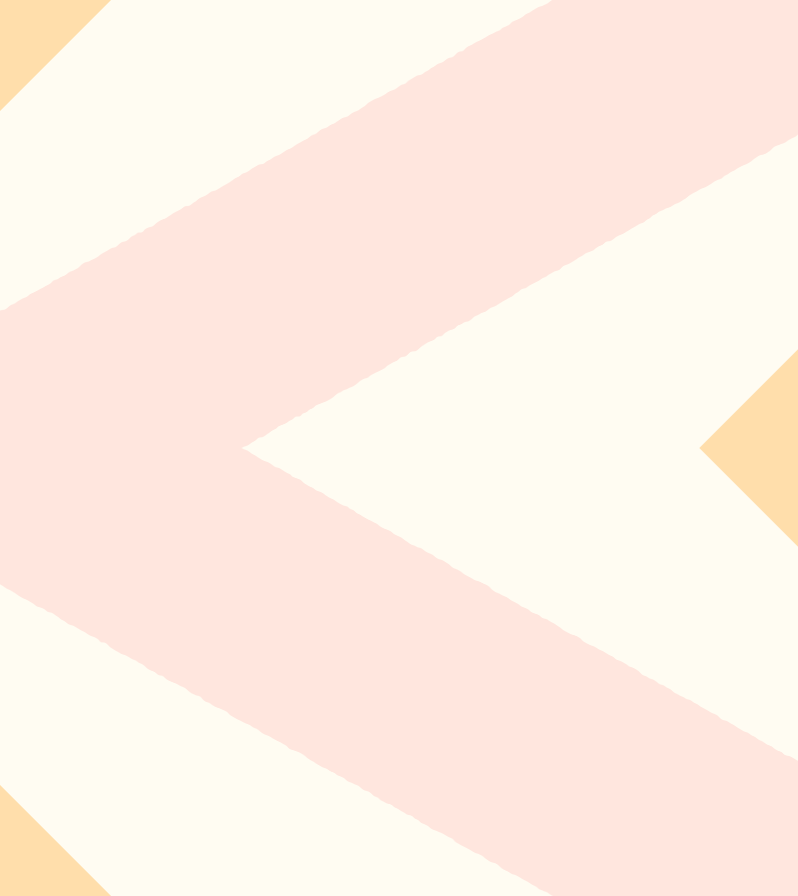
Reproduce this pattern procedurally as a Shadertoy shader.

```glsl
// Argyle lattice: cream rhombi in staggered rows, parted by wide pink bands,
// each holding a small amber diamond. One cell is folded by mod and abs, and
// fine value noise roughens the cream edges slightly.

const vec3 PINK  = vec3(1.00, 0.90, 0.87);
const vec3 CREAM = vec3(1.00, 0.99, 0.95);
const vec3 AMBER = vec3(1.00, 0.87, 0.67);

// Lengths are fractions of the canvas height.
const vec2  PERIOD       = vec2(1.856, 1.047);
const vec2  ANCHOR       = vec2(0.928, 0.500);   // centre of one rhombus
const vec2  RHOMBUS_HALF = vec2(0.658, 0.371);
const vec2  DIAMOND_HALF = vec2(0.1475);
const float ROUGHNESS    = 0.0022;
const float GRAIN        = 170.0;                // noise cells per height

float hash(vec2 cell) {
    vec3 h = fract(cell.xyx * vec3(0.1031, 0.1030, 0.0973));
    h += dot(h, h.yzx + 33.33);
    return fract((h.x + h.y) * h.z);
}

float valueNoise(vec2 p) {
    vec2 cell = floor(p), f = fract(p);
    f = f * f * (3.0 - 2.0 * f);
    float low  = mix(hash(cell), hash(cell + vec2(1, 0)), f.x);
    float high = mix(hash(cell + vec2(0, 1)), hash(cell + vec2(1, 1)), f.x);
    return mix(low, high, f.y);
}

// Signed distance to the edge line of a rhombus, in its first quadrant.
float rhombus(vec2 q, vec2 halfSize) {
    vec2 normal = 1.0 / halfSize;
    return (dot(q, normal) - 1.0) / length(normal);
}

float coverage(float dist, float pixel) {
    return 1.0 - smoothstep(-0.7 * pixel, 0.7 * pixel, dist);
}

void mainImage(out vec4 fragColor, in vec2 fragCoord) {
    float pixel = 1.0 / iResolution.y;
    vec2 p = fragCoord * pixel;

    // Fold into one quadrant; the staggered neighbour sits at its far corner.
    vec2 near = abs(mod(p - ANCHOR + 0.5 * PERIOD, PERIOD) - 0.5 * PERIOD);
    vec2 far = 0.5 * PERIOD - near;

    float cream = min(rhombus(near, RHOMBUS_HALF), rhombus(far, RHOMBUS_HALF));
    float amber = min(rhombus(near, DIAMOND_HALF), rhombus(far, DIAMOND_HALF));
    cream += ROUGHNESS * (valueNoise(p * GRAIN) - 0.5);

    vec3 color = mix(PINK, CREAM, coverage(cream, pixel));
    color = mix(color, AMBER, coverage(amber, pixel));
    fragColor = vec4(color, 1.0);
}
```
